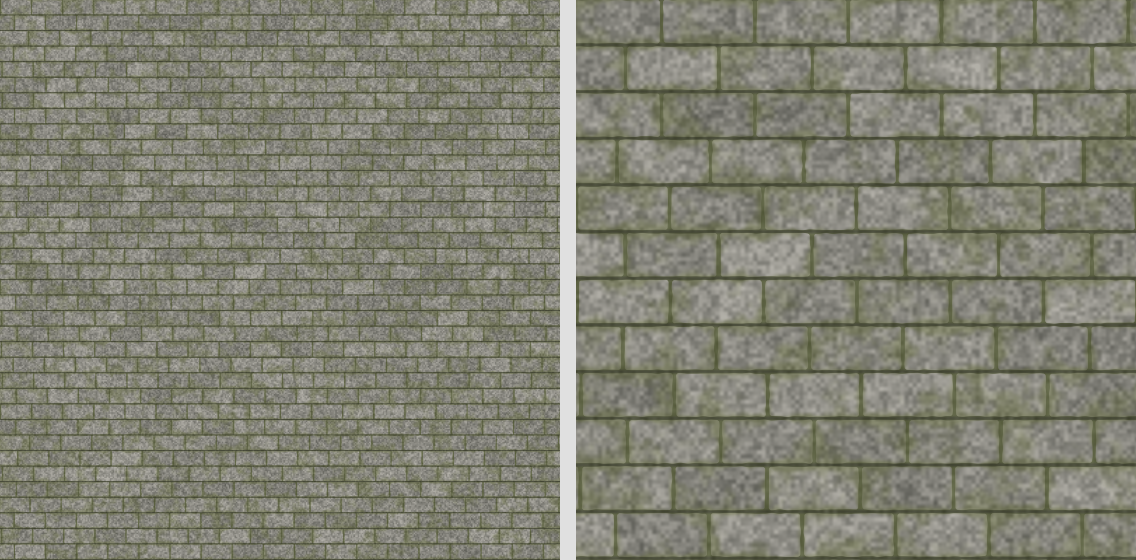
Left: the whole. Right: its middle third, enlarged.
Reproduce this texture procedurally as a Shadertoy shader.

```glsl
#define COLUMNS 18.0
#define ROWS 36.0
#define JOINT_HALF 0.00105
#define CORNER 0.0016
#define ROW_JITTER 0.17
#define BRICK_VARIATION 0.24
#define GRAIN_SCALE 400.0
#define GRAIN_CONTRAST 0.85
#define MOSS_SCALE 70.0
#define MOSS_STRENGTH 0.6

const vec3 STONE_DARK = vec3(0.36, 0.36, 0.335);
const vec3 STONE_LIGHT = vec3(0.70, 0.69, 0.66);
const vec3 MOSS = vec3(0.42, 0.44, 0.29);
const vec3 JOINT_GREEN = vec3(0.37, 0.39, 0.27);
const vec3 JOINT_SHADE = vec3(0.29, 0.30, 0.23);

float hash(vec2 p) {
    vec3 q = fract(p.xyx * vec3(0.1031, 0.1030, 0.0973));
    q += dot(q, q.yzx + 33.33);
    return fract((q.x + q.y) * q.z);
}

float noise(vec2 p) {
    vec2 i = floor(p), f = fract(p);
    f = f * f * (3.0 - 2.0 * f);
    return mix(mix(hash(i), hash(i + vec2(1, 0)), f.x),
               mix(hash(i + vec2(0, 1)), hash(i + vec2(1, 1)), f.x), f.y);
}

float fbm(vec2 p) {
    float sum = 0.0, weight = 0.5;
    for (int i = 0; i < 3; i++) {
        sum += weight * noise(p);
        p = p * 2.1 + 17.3;
        weight *= 0.5;
    }
    return sum / 0.875;
}

float roundedBox(vec2 p, vec2 halfSize, float radius) {
    vec2 q = abs(p) - halfSize + radius;
    return length(max(q, 0.0)) + min(max(q.x, q.y), 0.0) - radius;
}

void mainImage(out vec4 fragColor, in vec2 fragCoord) {
    vec2 uv = fragCoord / iResolution.xy;
    float pixel = 1.0 / iResolution.y;

    // Running bond with a small random shift per row
    vec2 cell = 1.0 / vec2(COLUMNS, ROWS);
    vec2 grid = (uv - vec2(0.0, JOINT_HALF)) / cell;
    float row = mod(floor(grid.y), ROWS);
    float jitter = (hash(vec2(row, 7.0)) - 0.5) * ROW_JITTER;
    grid.x += 0.5 * mod(row + 1.0, 2.0) - jitter;
    vec2 brick = vec2(mod(floor(grid.x), COLUMNS), row);
    vec2 local = (fract(grid) - 0.5) * cell;

    // Brick outline, slightly worn
    float wear = (noise(uv * 220.0) - 0.5) * 0.0007;
    float dist = roundedBox(local, 0.5 * cell - JOINT_HALF, CORNER) + wear;
    float joint = smoothstep(-0.6 * pixel, 0.6 * pixel, dist);

    // Stone tone: brick shade, slow stains and fine grain
    float grain = 0.6 * noise(uv * GRAIN_SCALE)
                + 0.4 * noise(uv * GRAIN_SCALE * 0.5 + 31.7);
    float shade = hash(brick + 51.0) - 0.5;
    float stain = fbm(uv * 24.0 + 9.0) - 0.5;
    float tone = 0.54 + GRAIN_CONTRAST * (grain - 0.5)
               + BRICK_VARIATION * shade + 0.15 * stain;
    vec3 color = mix(STONE_DARK, STONE_LIGHT, clamp(tone, 0.0, 1.0));

    // Moss creeping in from the joints
    float edge = exp(min(dist, 0.0) / 0.0025);
    float moss = smoothstep(0.45, 0.95, fbm(uv * MOSS_SCALE + 4.0) + 0.4 * edge);
    color = mix(color, MOSS + 0.15 * (grain - 0.5), MOSS_STRENGTH * moss);

    // Green joints, darker along the beds
    float bed = smoothstep(0.5 * cell.y - 2.0 * JOINT_HALF, 0.5 * cell.y, abs(local.y));
    vec3 jointColor = mix(JOINT_GREEN, JOINT_SHADE, bed) + 0.12 * (grain - 0.5);
    color = mix(color, jointColor, joint);

    fragColor = vec4(color, 1.0);
}
```
